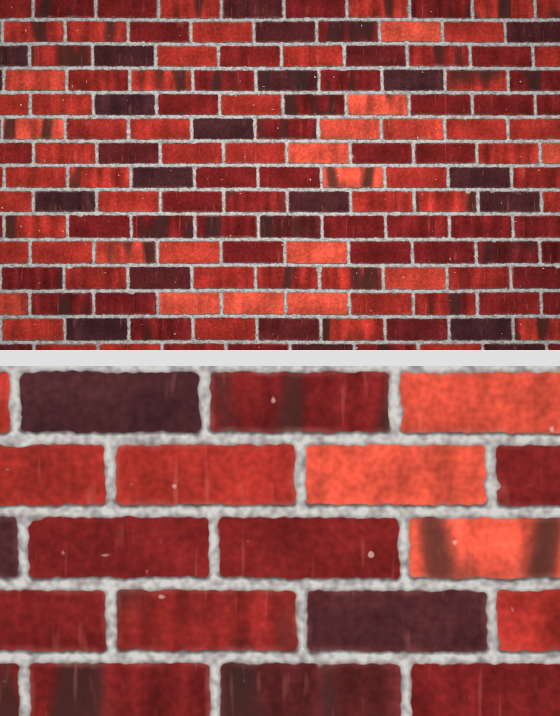
Top, the full canvas; bottom, a detail of the centre.
Write a Shadertoy shader that draws this texture.

```glsl
// Weathered red brick wall in running bond, about nine bricks across and
// fourteen courses down. Each brick is a rounded box with a noisy edge, tinted
// by a hash of its cell, then worn with streaks, soot, dust and mortar specks.

float hash(vec2 cell) {
    vec3 h = fract(cell.xyx * vec3(0.1031, 0.1030, 0.0973));
    h += dot(h, h.yzx + 33.33);
    return fract((h.x + h.y) * h.z);
}

float gradDot(vec2 cell, vec2 offset) {
    float angle = 6.2832 * hash(cell);
    return dot(vec2(cos(angle), sin(angle)), offset);
}

// Gradient noise, roughly -0.7 to 0.7
float noise(vec2 p) {
    vec2 i = floor(p), f = p - i;
    vec2 s = f * f * f * (f * (f * 6.0 - 15.0) + 10.0);
    vec2 e = vec2(1.0, 0.0);
    return mix(mix(gradDot(i, f), gradDot(i + e, f - e), s.x),
               mix(gradDot(i + e.yx, f - e.yx), gradDot(i + 1.0, f - 1.0), s.x), s.y);
}

float roundBox(vec2 p, vec2 halfSize, float radius) {
    vec2 q = abs(p) - halfSize + radius;
    return length(max(q, 0.0)) + min(max(q.x, q.y), 0.0) - radius;
}

// Fired clay tones, from burnt to bright
vec3 clay(float t) {
    vec3 c = mix(vec3(0.28, 0.15, 0.16), vec3(0.46, 0.13, 0.13), smoothstep(0.05, 0.22, t));
    c = mix(c, vec3(0.66, 0.20, 0.165), smoothstep(0.42, 0.66, t));
    return mix(c, vec3(0.86, 0.33, 0.25), smoothstep(0.82, 0.97, t));
}

vec3 brickColor(vec2 p, vec2 id, float d) {
    vec2 seed = id * vec2(7.3, 3.7);
    float wear = hash(id + 41.0);
    vec3 c = clay(hash(id + 11.0));

    // Blotches, vertical firing streaks and grain
    c *= 1.0 + 0.28 * noise(p * vec2(14.0, 20.0) + seed);
    c *= 1.0 + 0.55 * wear * noise(vec2(p.x * 42.0, p.y * 5.0) + seed);
    c *= 1.0 + 0.16 * noise(p * 90.0) + 0.14 * noise(p * 170.0);

    // Soot bands on some bricks
    float soot = smoothstep(0.05, 0.3, noise(vec2(p.x * 19.0, p.y * 4.0) + seed + 5.0));
    c = mix(c, vec3(0.23, 0.16, 0.15), 0.75 * soot * step(0.68, wear));

    // Dusty rim, pale drips and mortar specks
    float rim = smoothstep(-0.007, 0.0, d) * (0.5 + noise(p * 35.0));
    c = mix(c, vec3(0.76, 0.48, 0.43), 0.45 * rim * hash(id + 73.0));
    float drip = smoothstep(0.3, 0.6, noise(vec2(p.x * 105.0, p.y * 17.0) + seed));
    c = mix(c, vec3(0.80, 0.50, 0.44), 0.28 * drip);
    float speck = smoothstep(0.48, 0.62, noise(p * 75.0 + 19.0));
    return mix(c, vec3(0.80, 0.72, 0.69), 0.7 * speck);
}

vec3 mortarColor(vec2 p, float d, float below) {
    float grit = 0.65 * noise(p * 70.0 + 8.0) + 0.5 * noise(p * 160.0);
    vec3 c = mix(vec3(0.46, 0.42, 0.43), vec3(0.79, 0.78, 0.76),
                 clamp(0.82 + grit, 0.0, 1.0));
    // Recessed joint: dark at the brick edge, darkest under the course above
    float shade = 1.0 - smoothstep(0.0, 0.0045, d);
    return c * (1.0 - shade * mix(0.18, 0.48, below));
}

void mainImage(out vec4 fragColor, in vec2 fragCoord) {
    vec2 p = fragCoord / iResolution.y;
    float down = 1.0 - p.y;

    // Courses grow slightly taller and bricks longer toward the bottom
    float course = 0.188 + 14.436 * down - 0.8 * max(down - 0.61, 0.0);
    course += 0.04 * noise(vec2(p.x * 2.5, down * 3.0));
    float row = floor(course);
    vec2 size = vec2(0.1792 + 0.004 * down, 1.0 / (14.436 - 0.8 * step(0.61, down)));

    // Running bond with a little drift per course
    float along = p.x / size.x - (mod(row, 2.0) < 0.5 ? 0.5 : 0.035);
    along += 0.07 * (hash(vec2(row, 5.0)) - 0.5);
    vec2 id = vec2(floor(along), row) + 20.0;
    vec2 q = (fract(vec2(along, course)) - 0.5) * size;

    // Brick outline, roughened by chips
    float d = roundBox(q, 0.5 * size - vec2(0.0052, 0.0061), 0.005);
    d += 0.0022 * noise(p * 42.0) + 0.0018 * noise(p * 120.0);
    d += 0.006 * smoothstep(0.4, 0.65, noise(p * 28.0 + 31.0));

    float blur = max(0.8 / iResolution.y, 0.0012);
    float below = smoothstep(0.3, 0.42, q.y / size.y);
    vec3 color = mix(brickColor(p, id, d), mortarColor(p, d, below),
                     smoothstep(-blur, blur, d));

    // Light falls off toward the corners
    vec2 fromCenter = fragCoord / iResolution.xy - 0.5;
    color *= 1.07 - 0.5 * dot(fromCenter, fromCenter);
    fragColor = vec4(clamp(color, 0.0, 1.0), 1.0);
}
```
